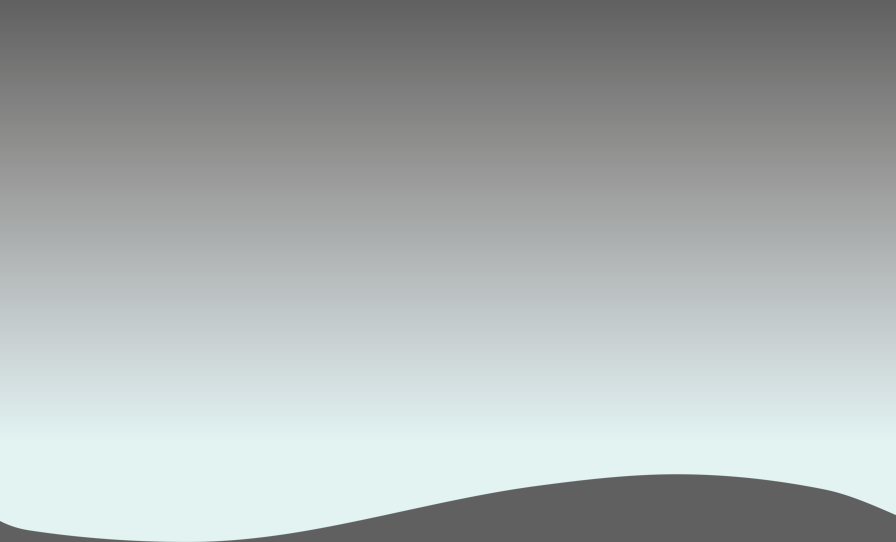
This background is drawn by a Shadertoy shader. Its source:

```glsl
// Cubic Hermite arc between two knots holding (x, height, slope)
float hermite(float x, vec3 a, vec3 b) {
    float span = b.x - a.x;
    float t = (x - a.x) / span;
    float s = t * t * (3.0 - 2.0 * t);
    float bend = t * (1.0 - t) * ((1.0 - t) * a.z - t * b.z);
    return mix(a.y, b.y, s) + span * bend;
}

// Height of the rolling ground across the canvas
float hillHeight(float x) {
    vec3 knots[8] = vec3[8](
        vec3(0.0, 0.0388, -0.85), vec3(0.0326, 0.0215, -0.25),
        vec3(0.21, 0.0, 0.0),     vec3(0.352, 0.0237, 0.30),
        vec3(0.599, 0.1034, 0.22), vec3(0.755, 0.125, 0.0),
        vec3(0.92, 0.097, -0.33), vec3(1.0, 0.0496, -0.72));
    float height = 0.0;
    for (int i = 0; i < 7; i++) {
        if (x >= knots[i].x) height = hermite(x, knots[i], knots[i + 1]);
    }
    return height;
}

// Vertical fade from dark grey to pale aqua
vec3 skyColor(float depth) {
    vec3 grey = vec3(0.608, 0.608, 0.606);
    vec3 mist = vec3(0.80, 0.835, 0.84);
    vec3 aqua = vec3(0.886, 0.953, 0.949);
    vec3 color = mix(vec3(0.376), grey, clamp(depth / 0.333, 0.0, 1.0));
    color = mix(color, mist, clamp((depth - 0.333) / 0.314, 0.0, 1.0));
    return mix(color, aqua, clamp((depth - 0.647) / 0.168, 0.0, 1.0));
}

void mainImage(out vec4 fragColor, in vec2 fragCoord) {
    vec2 uv = fragCoord / iResolution.xy;
    vec3 color = skyColor(1.0 - uv.y);

    // Ground with a one-pixel soft edge
    float edge = 0.75 / iResolution.y;
    float ground = 1.0 - smoothstep(-edge, edge, uv.y - hillHeight(uv.x));
    color = mix(color, vec3(0.376), ground);

    fragColor = vec4(color, 1.0);
}
```
